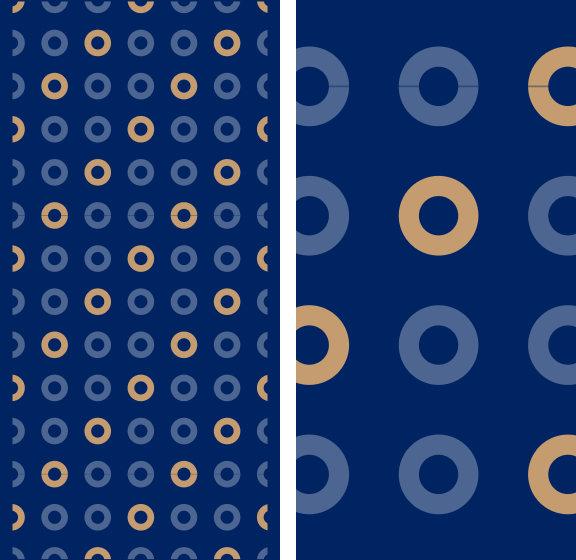
Left, the full canvas; right, a detail of the centre.
Write a Shadertoy shader that draws this pattern.

```glsl
// Rows of flat rings on navy: every third ring along the diagonals is gold, the rest slate blue.
// One ring distance function is repeated on a square grid, clipped to a panel,
// and crossed by a hairline seam on every sixth row.

// Antialiased coverage of a shape from its signed distance.
float coverage(float dist, float pixel) {
    return clamp(0.5 - dist / pixel, 0.0, 1.0);
}

float ringDistance(vec2 p, float inner, float outer) {
    return abs(length(p) - 0.5 * (inner + outer)) - 0.5 * (outer - inner);
}

float boxDistance(vec2 p, vec2 low, vec2 high) {
    vec2 d = max(low - p, p - high);
    return max(d.x, d.y);
}

void mainImage(out vec4 fragColor, in vec2 fragCoord) {
    // Grid units: one cell per ring, rows counted downward from the top
    float pixel = 12.988 / iResolution.y;
    vec2 p = vec2(fragCoord.x, iResolution.y - fragCoord.y) * pixel;
    vec2 grid = p - vec2(0.267, -0.003);
    vec2 cell = floor(grid + 0.5);
    vec2 local = grid - cell;

    // Gold steps one column left on each row down
    float isGold = 1.0 - step(0.5, mod(cell.x + cell.y, 3.0));
    vec3 navy = vec3(0.0, 0.14, 0.38);
    vec3 ringColor = mix(vec3(0.30, 0.40, 0.57), vec3(0.77, 0.61, 0.44), isGold);

    // Rings, cut off by the panel edges
    float ring = coverage(ringDistance(local, 0.152, 0.308), pixel);
    ring *= coverage(boxDistance(p, vec2(0.29, 0.034), vec2(6.205, 12.968)), pixel);

    // Faint seam through the ring centres on rows 5 and 11
    float isSeamRow = 1.0 - step(0.5, mod(cell.y + 1.0, 6.0));
    float seam = isSeamRow * coverage(abs(local.y) - 0.007, pixel);
    ring *= 1.0 - 0.4 * seam;

    fragColor = vec4(mix(navy, ringColor, ring), 1.0);
}
```
